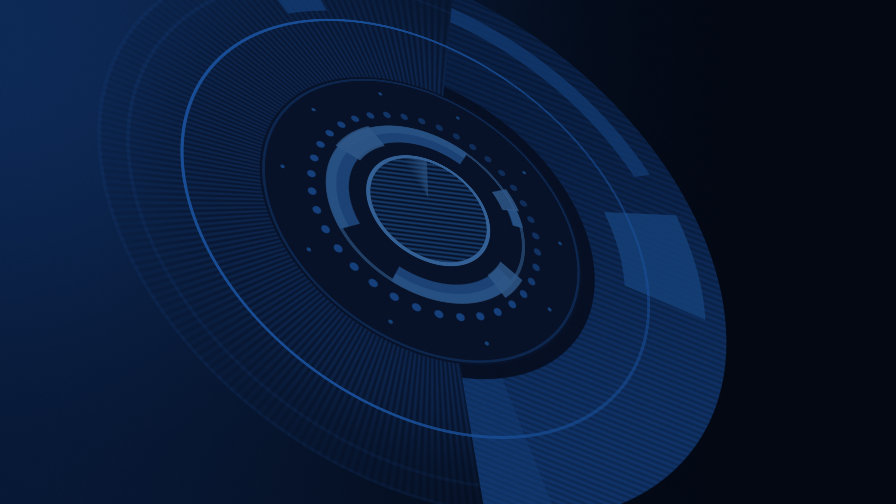
Give the GLSL for this background, as a WebGL 2 fragment shader.

```glsl
#version 300 es
precision highp float;
// A tilted technical dial glowing on a dark blue backdrop.
// Each point is mapped to radius and angle on the tilted dial plane; rings,
// sectors, spokes and dots are then layered as smooth-edged polar masks.

#define VIEW_HEIGHT 4.32
#define CENTER vec2(-0.13, -0.41)
#define DRIFT vec2(-0.075, 0.105)
#define SPOKES 240.0
#define STRIPE_GAP 0.05
#define CORE_GAP 0.037
#define NIGHT vec3(0.012, 0.032, 0.075)
#define DISC vec3(0.028, 0.07, 0.16)
#define BLUE vec3(0.07, 0.23, 0.45)
#define STEEL vec3(0.18, 0.34, 0.53)

uniform vec2 u_resolution;
out vec4 fragColor;

float edge;  // antialiasing half width in view units

float hash(vec2 p) {
    return fract(sin(dot(p, vec2(12.99, 78.23))) * 43758.5);
}

float inside(float d) { return smoothstep(-edge, edge, d); }

float band(float r, float inner, float outer) {
    return inside(r - inner) * inside(outer - r);
}

// Soft line of given half width around a radius
float ring(float r, float radius, float width) {
    return 1.0 - smoothstep(width, width + 1.4 * edge, abs(r - radius));
}

// Angular slice in degrees, with an edge of constant width at radius r
float sector(float angle, float from, float to, float r) {
    float off = abs(mod(angle - 0.5 * (from + to) + 180.0, 360.0) - 180.0);
    return inside(radians(0.5 * (to - from) - off) * r);
}

float plate(vec2 polar, float inner, float outer, float from, float to) {
    return band(polar.x, inner, outer) * sector(polar.y, from, to, polar.x);
}

float dots(float r, float angle, float count, float radius, float size) {
    float gap = 360.0 / count;
    float along = radians(mod(angle + 4.0 + 0.5 * gap, gap) - 0.5 * gap) * r;
    return inside(size - length(vec2(r - radius, along)));
}

// Radius and angle on the dial; larger rings drift with perspective
vec2 dialPolar(vec2 p) {
    vec2 q = vec2(0.0);
    for (int i = 0; i < 5; i++) {
        vec2 d = p - CENTER - DRIFT * length(q);
        q = vec2(d.x, 1.203 * d.y - 0.398 * d.x);
    }
    return vec2(length(q), degrees(atan(q.y, q.x)));
}

vec3 backdrop(vec2 uv) {
    vec3 left = mix(vec3(0.03, 0.095, 0.21), vec3(0.05, 0.16, 0.335), smoothstep(0.0, 0.9, uv.y));
    return mix(left, NIGHT, smoothstep(0.0, 0.85, uv.x));
}

void main() {
    vec2 uv = gl_FragCoord.xy / u_resolution;
    vec2 p = (gl_FragCoord.xy - 0.5 * u_resolution) / u_resolution.y * VIEW_HEIGHT;
    p.y = -p.y;
    edge = 0.8 * VIEW_HEIGHT / u_resolution.y;
    vec2 polar = dialPolar(p);
    float r = polar.x, angle = polar.y;
    vec3 color = backdrop(uv);

    // Spoked outer field, fading outward
    float spoke = 0.5 + 0.5 * sin(radians(angle) * SPOKES);
    vec3 spokeColor = mix(vec3(0.03, 0.085, 0.19), vec3(0.05, 0.145, 0.3), spoke);
    float fade = 1.0 - 0.75 * smoothstep(1.5, 2.65, r);
    color = mix(color, spokeColor, fade * inside(2.67 - r));
    color += BLUE * 0.1 * (ring(r, 2.66, 0.01) + ring(r, 2.43, 0.01));

    // Striped glass sector on the right
    float stripe = 0.5 + 0.5 * sin(6.2832 * (p.y - 0.4 * p.x) / STRIPE_GAP);
    vec3 glass = mix(vec3(0.035, 0.115, 0.25), vec3(0.055, 0.18, 0.37), smoothstep(-1.5, 2.0, p.y));
    glass *= 0.88 + 0.24 * stripe;
    float glassMask = plate(polar, 1.4, 2.72, -82.0, 76.0);
    color = mix(color, glass, glassMask);
    color = mix(color, BLUE, 0.5 * plate(polar, 1.5, 2.72, 62.0, 76.0));
    color = mix(color, BLUE, 0.75 * plate(polar, 2.32, 2.5, -82.0, -35.0));
    color = mix(color, vec3(0.08, 0.25, 0.47), 0.85 * plate(polar, 1.78, 2.53, -26.0, -3.0));
    color = mix(color, BLUE, 0.8 * plate(polar, 2.1, 2.32, 239.0, 249.0));
    float leftGlow = smoothstep(1.8, -1.0, p.x);
    color = mix(color, vec3(0.1, 0.32, 0.62), ring(r, 2.0, 0.008) * (0.5 + 0.4 * leftGlow));

    // Dark inner disc, wider beside the glass
    color = mix(color, DISC * 0.85, plate(polar, 1.3, 1.5, -82.0, 76.0));
    color = mix(color, DISC, inside(1.38 - r));
    color = mix(color, BLUE, 0.5 * ring(r, 1.35, 0.006));

    // Dot circles, with spacing corrected for perspective
    float even = angle - 7.4 * sin(radians(angle - 110.0));
    float dim = mix(0.5, 0.9, smoothstep(0.8, -0.6, p.x - p.y - 0.5));
    color = mix(color, vec3(0.09, 0.27, 0.52), dim * dots(r, even, 36.0, 0.97, 0.034));
    color = mix(color, vec3(0.1, 0.3, 0.55), 0.8 * dots(r, even, 10.0, 1.2, 0.017));

    // Segmented steel ring
    vec3 arcColor = mix(vec3(0.11, 0.26, 0.46), vec3(0.15, 0.31, 0.51), inside(r - 0.77));
    color = mix(color, STEEL * 0.85, 0.8 * ring(r, 0.84, 0.01));
    float arcs = max(plate(polar, 0.67, 0.85, 149.0, 295.0), plate(polar, 0.69, 0.85, 28.0, 110.0));
    arcs = max(arcs, plate(polar, 0.76, 0.86, -25.0, -13.0));
    color = mix(color, arcColor, arcs);
    float blocks = max(plate(polar, 0.71, 0.88, -38.0, -24.0), plate(polar, 0.68, 0.9, 22.0, 40.0));
    blocks = max(blocks, plate(polar, 0.65, 0.87, 208.0, 236.0));
    color = mix(color, STEEL, 0.85 * blocks);

    // Lined core with a light wedge and a bright rim
    float line = 0.5 + 0.5 * sin(6.2832 * (p.y - 0.12 * p.x) / CORE_GAP);
    color = mix(color, mix(DISC, vec3(0.08, 0.22, 0.4), line), inside(0.5 - r));
    vec2 w = p - vec2(-0.17, -0.46);
    float turn = degrees(atan(w.x, -w.y));
    float wedge = sector(turn, -32.0, -2.0, length(w)) * smoothstep(-40.0, -2.0, turn);
    color = mix(color, STEEL, 0.65 * wedge * inside(0.5 - r));
    color = mix(color, STEEL * 1.1, ring(r, 0.515, 0.012));

    color += (hash(floor(uv * 512.0)) - 0.5) * 0.004;
    fragColor = vec4(color, 1.0);
}
```
